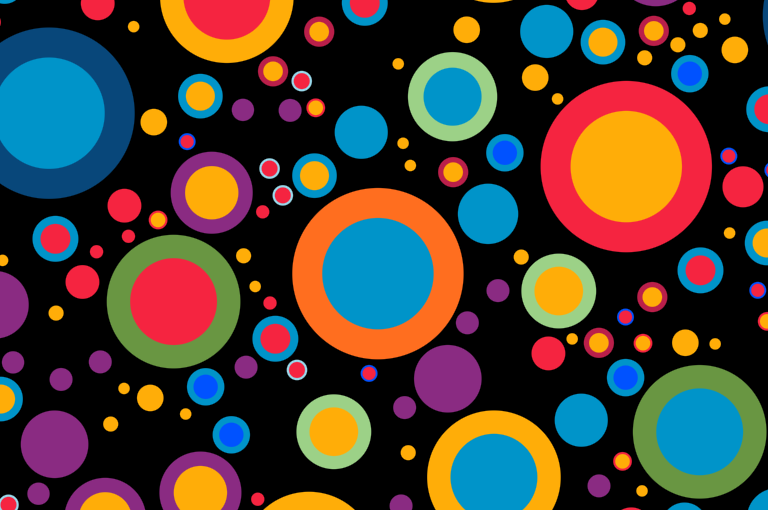
Write a Shadertoy shader that draws this pattern.

```glsl
// Scattered solid and ringed discs of four size classes, none touching, on black.

const int LEVELS = 4;      // each level halves the cell size
const int TRIES = 6;       // placement attempts per cell
const int KINDS = 7;       // disc styles per level
const float GAP = 0.009;   // least space between discs
const float BIG_CELL = 0.5;

const vec3 BLACK = vec3(0.0);
const vec3 PALETTE[11] = vec3[11](
    vec3(0.00, 0.58, 0.79),   // 0 blue
    vec3(1.00, 0.68, 0.03),   // 1 yellow
    vec3(0.96, 0.14, 0.25),   // 2 red
    vec3(1.00, 0.43, 0.12),   // 3 orange
    vec3(0.54, 0.17, 0.51),   // 4 purple
    vec3(0.41, 0.59, 0.26),   // 5 green
    vec3(0.61, 0.82, 0.53),   // 6 light green
    vec3(0.00, 0.32, 1.00),   // 7 vivid blue
    vec3(0.73, 0.12, 0.29),   // 8 crimson
    vec3(0.03, 0.28, 0.48),   // 9 navy
    vec3(0.60, 0.85, 0.92));  // 10 pale blue

// Palette indices of rim and core, one row per level
const int RIM[28] = int[28](
    3, 2, 9, 1, 1, 5, 5,
    6, 4, 6, 4, 0, 0, 0,
    0, 2, 0, 2, 8, 1, 4,
    4, 10, 2, 7, 1, 2, 1);
const int CORE[28] = int[28](
    0, 1, 0, 2, 0, 0, 2,
    0, 1, 1, 4, 0, 0, 2,
    1, 2, 7, 2, 1, 1, 4,
    4, 2, 1, 2, 1, 2, 1);

vec3 hash3(vec3 p) {
    p = fract(p * vec3(0.1031, 0.1030, 0.0973));
    p += dot(p, p.yxz + 33.33);
    return fract((p.xxy + p.yxx) * p.zyx);
}

mat2 rotation(float angle) {
    float c = cos(angle), s = sin(angle);
    return mat2(c, -s, s, c);
}

// Large discs cycle through their styles; smaller ones choose at random
int discKind(vec2 cell, int level, float rnd) {
    if (level == 0) return int(mod(cell.x + 3.0 * cell.y, float(KINDS)));
    return min(int(rnd * float(KINDS)), KINDS - 1);
}

float discRadius(int kind, int level, float cellSize) {
    if (level == 0) return cellSize * (kind < 3 ? 0.336 : 0.262);
    return cellSize * mix(0.35, 0.18, float(kind) / float(KINDS - 1));
}

float coverage(float signedDistance, float pixel) {
    return clamp(0.5 - signedDistance / pixel, 0.0, 1.0);
}

vec3 paintDisc(vec3 color, vec2 p, vec3 disc, int kind, int level, float pixel) {
    int style = level * KINDS + kind;
    float d = length(p - disc.xy);
    float coreRatio = level == 3 ? 0.78 : 0.65;
    color = mix(color, PALETTE[RIM[style]], coverage(d - disc.z, pixel));
    return mix(color, PALETTE[CORE[style]], coverage(d - disc.z * coreRatio, pixel));
}

// Places discs from large to small around p, keeping those with free space
vec3 discField(vec2 p, float pixel) {
    vec3 placed[36];
    int count = 0;
    vec3 color = BLACK;
    float cellSize = BIG_CELL;

    for (int level = 0; level < LEVELS; level++) {
        vec2 shift = vec2(0.5 * float(level));
        vec2 home = floor(p / cellSize + shift);
        float density = level == 3 ? 0.4 : (level == 2 ? 0.92 : 1.0);

        for (int n = 0; n < 9; n++) {
            vec2 cell = home + vec2(n % 3 - 1, n / 3 - 1);
            if (hash3(vec3(cell, 91.0 + float(level))).x > density) continue;

            for (int attempt = 0; attempt < TRIES; attempt++) {
                vec3 rnd = hash3(vec3(cell, float(level * 17 + attempt) + 5.0));
                int kind = discKind(cell, level, rnd.z);
                float radius = discRadius(kind, level, cellSize);
                float room = max(0.0, 0.5 * cellSize - radius - 0.6 * GAP);
                vec2 center = (cell + 0.5 - shift) * cellSize + (2.0 * rnd.xy - 1.0) * room;

                bool isFree = true;
                for (int i = 0; i < count && isFree; i++)
                    isFree = distance(center, placed[i].xy) > radius + placed[i].z + GAP;

                if (isFree) {
                    vec3 disc = vec3(center, radius);
                    placed[count++] = disc;
                    color = paintDisc(color, p, disc, kind, level, pixel);
                    break;
                }
            }
        }
        cellSize *= 0.5;
    }
    return color;
}

void mainImage(out vec4 fragColor, in vec2 fragCoord) {
    float pixel = 1.0 / iResolution.y;
    vec2 p = (fragCoord - 0.5 * iResolution.xy) * pixel;
    // Tilt the cells and centre one of them on the canvas
    p = rotation(0.45) * p + 0.5 * BIG_CELL;
    fragColor = vec4(discField(p, 1.2 * pixel), 1.0);
}
```
